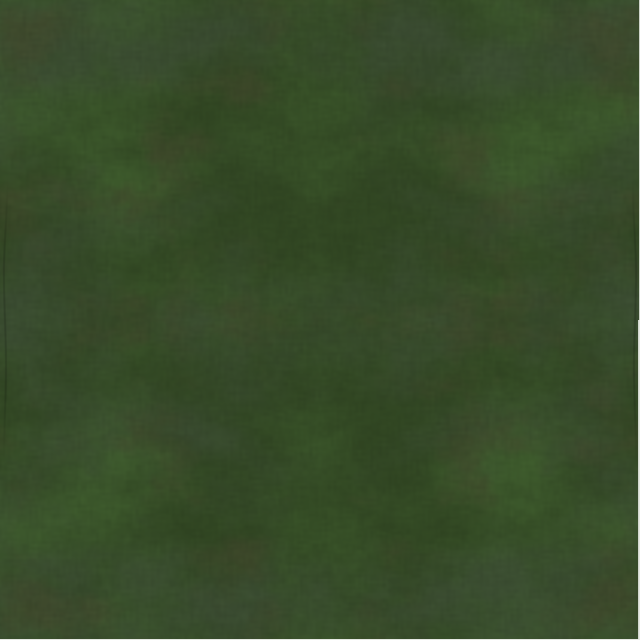
Give the GLSL for this texture, as a Shadertoy shader.

```glsl
// Mottled dark green cloth with soft mirrored blotches, faint weave and a thin pale rim.

const vec3 DEEP_GREEN = vec3(0.190, 0.272, 0.133);
const vec3 LUSH_GREEN = vec3(0.236, 0.348, 0.170);
const vec3 GREY_GREEN = vec3(0.232, 0.296, 0.200);
const vec3 EARTH_BROWN = vec3(0.252, 0.274, 0.168);
const vec3 PALE_RIM = vec3(0.90, 0.91, 0.89);

float hash(vec2 cell) {
    return fract(sin(dot(cell, vec2(127.1, 311.7))) * 43758.5453);
}

float valueNoise(vec2 p) {
    vec2 cell = floor(p);
    vec2 f = fract(p);
    vec2 u = f * f * (3.0 - 2.0 * f);
    float low = mix(hash(cell), hash(cell + vec2(1.0, 0.0)), u.x);
    float high = mix(hash(cell + vec2(0.0, 1.0)), hash(cell + vec2(1.0, 1.0)), u.x);
    return mix(low, high, u.y);
}

// Layered noise, each octave turned to hide the grid
float fbm(vec2 p, float gain) {
    const mat2 TURN = mat2(0.8, 0.6, -0.6, 0.8);
    float sum = 0.0;
    float weight = 1.0;
    float total = 0.0;
    for (int i = 0; i < 5; i++) {
        sum += weight * valueNoise(p);
        total += weight;
        weight *= gain;
        p = TURN * p * 2.03 + 17.3;
    }
    return sum / total;
}

// Blotches folded about the centre, loosened by an unfolded layer
float blotches(vec2 uv, vec2 scale, float seed) {
    vec2 folded = abs(uv - 0.5);
    float mirrored = fbm(folded * scale + seed, 0.55);
    float loose = fbm(uv * scale + seed * 2.7, 0.55);
    return mix(mirrored, loose, 0.3);
}

// Fine crossing threads and soft specks, centred on zero
float weave(vec2 uv) {
    float warp = valueNoise(uv * vec2(210.0, 55.0));
    float weft = valueNoise(uv * vec2(55.0, 210.0) + 31.0);
    float specks = valueNoise(uv * 130.0 + 73.0);
    return (warp + weft + specks) / 3.0 - 0.5;
}

// Thin wavering crease near a side edge, fading away from mid height
float crease(vec2 uv) {
    float side = min(uv.x, 1.0 - uv.x);
    float path = 0.006 + 0.006 * valueNoise(vec2(uv.y * 7.0, 5.0));
    float line = 1.0 - smoothstep(0.0, 0.003, abs(side - path));
    return line * (1.0 - smoothstep(0.08, 0.24, abs(uv.y - 0.5)));
}

vec3 cloth(vec2 uv) {
    float tone = smoothstep(0.28, 0.72, blotches(uv, vec2(6.0, 8.5), 3.1));
    float grey = smoothstep(0.36, 0.74, blotches(uv, vec2(5.5, 7.5), 11.7));
    float earth = smoothstep(0.48, 0.76, blotches(uv, vec2(9.0, 11.0), 23.9));
    vec3 color = mix(DEEP_GREEN, LUSH_GREEN, tone);
    color = mix(color, GREY_GREEN, 0.85 * grey);
    color = mix(color, EARTH_BROWN, 0.65 * earth);
    color *= 1.0 + 0.13 * weave(uv);
    return color * (1.0 - 0.16 * crease(uv));
}

// Pale sliver along the bottom and the lower right side
float rim(vec2 uv, float soft) {
    float sideWidth = uv.y < 0.5 ? 0.0028 : 0.0012;
    float side = smoothstep(-soft, soft, uv.x - 1.0 + sideWidth);
    float base = smoothstep(-soft, soft, 0.0016 - uv.y);
    return max(side, base);
}

void mainImage(out vec4 fragColor, in vec2 fragCoord) {
    vec2 uv = fragCoord / iResolution.xy;
    float soft = 0.5 / iResolution.y;
    vec3 color = mix(cloth(uv), PALE_RIM, rim(uv, soft));
    fragColor = vec4(color, 1.0);
}
```
